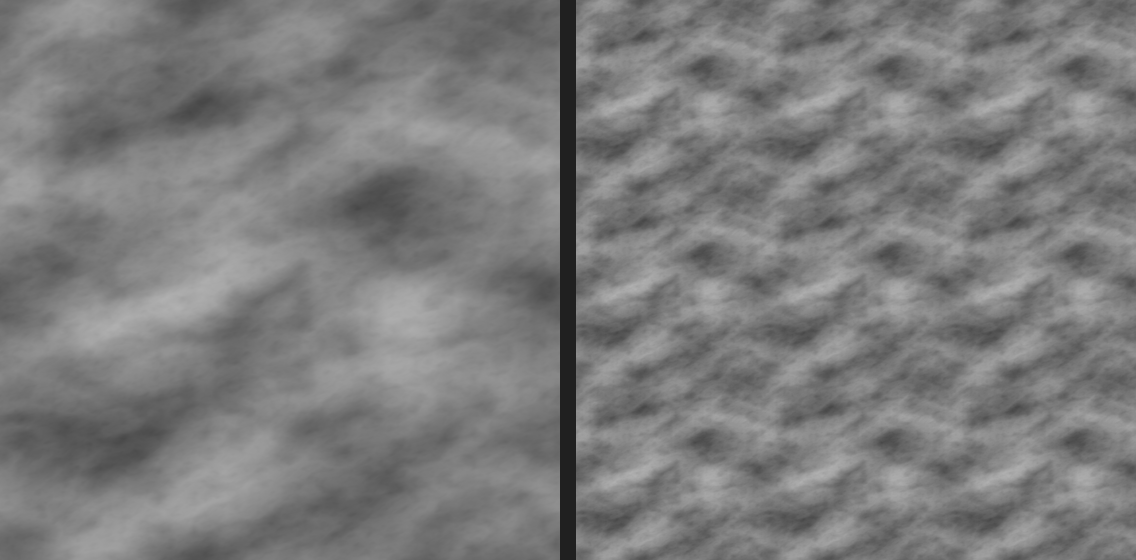
Left, the tile; right, the same tile 3 across and 3 down.
Write a WebGL 1 fragment shader that draws this texture.

```glsl
precision highp float;
uniform vec2 u_resolution;

// Slanted lattice: long cells rising to the right. Whole entries keep it tileable.
const mat2 SLANT = mat2(3.0, -1.0, 0.0, 5.0);
const mat2 UNSLANT = mat2(5.0, 1.0, 0.0, 3.0) / 15.0;

// Unit gradient of a lattice point, the same in every repeat of the tile
vec2 gradientAt(vec2 cell, float scale, float seed) {
  vec2 tile = fract(UNSLANT * cell / scale + 0.0005);
  vec2 wrapped = floor(SLANT * tile * scale + 0.5);
  float h = fract(sin(dot(wrapped, vec2(127.1, 311.7)) + seed * 17.3) * 43758.545);
  return vec2(cos(h * 6.28319), sin(h * 6.28319));
}

float gradientNoise(vec2 uv, float scale, float seed) {
  vec2 p = SLANT * uv * scale + seed * vec2(0.37, 0.61);
  vec2 cell = floor(p);
  vec2 f = p - cell;
  vec2 w = f * f * f * (f * (f * 6.0 - 15.0) + 10.0);
  vec2 e = vec2(1.0, 0.0);
  float a = dot(gradientAt(cell, scale, seed), f);
  float b = dot(gradientAt(cell + e.xy, scale, seed), f - e.xy);
  float c = dot(gradientAt(cell + e.yx, scale, seed), f - e.yx);
  float d = dot(gradientAt(cell + e.xx, scale, seed), f - e.xx);
  return mix(mix(a, b, w.x), mix(c, d, w.x), w.y);
}

// Broad soft masses, with finer octaves that fold into bright creases
float clouds(vec2 uv) {
  float sum = 1.05 * gradientNoise(uv, 1.0, 1.0);
  float scale = 2.0;
  float amplitude = 0.56;
  for (int i = 0; i < 5; i++) {
    float n = gradientNoise(uv, scale, float(i) + 2.0);
    float crease = 0.175 - sqrt(n * n + 0.0003);
    sum += amplitude * (0.6 * n + 0.85 * crease);
    scale *= 2.0;
    amplitude *= 0.52;
  }
  return sum;
}

void main() {
  vec2 uv = gl_FragCoord.xy / u_resolution;
  float grey = 0.492 + 0.31 * clouds(uv);
  gl_FragColor = vec4(vec3(clamp(grey, 0.24, 0.74)), 1.0);
}
```
